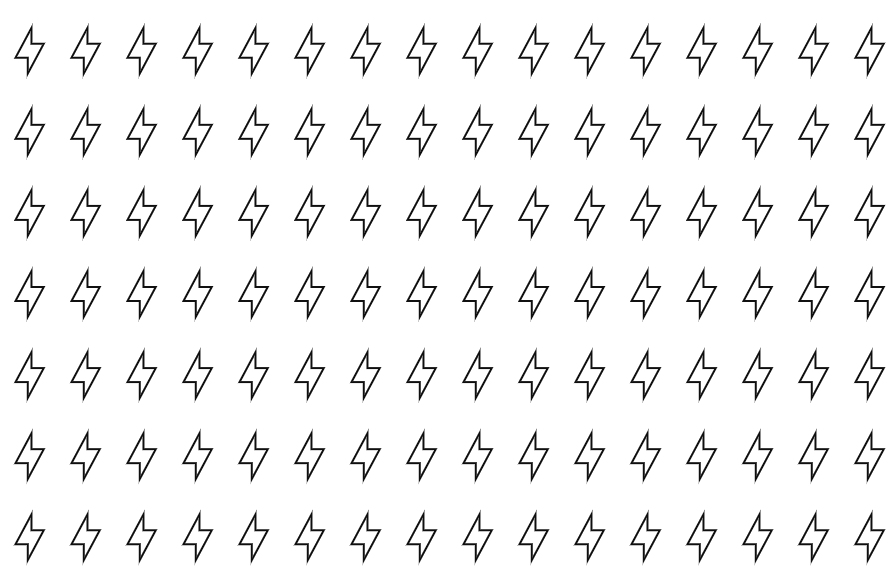
A WebGL 2 fragment shader for this pattern:

```glsl
#version 300 es
precision highp float;

uniform vec2 u_resolution;
out vec4 fragColor;

// Lengths are in column widths.
const float COLUMNS = 16.0;
const float ROW_PITCH = 1.448;
const float COLUMN_OFFSET = 0.529;         // bolt centre within its column
const vec2 NOTCH = vec2(0.033, 0.125);     // inner corner of the bolt
const float TIP_HEIGHT = 0.408;
const float SIDE_REACH = 0.252;
const float LINE_WIDTH = 0.0354;
const vec3 PAPER = vec3(1.0);
const vec3 INK = vec3(0.06);

// Upper triangle of the bolt, with mitred corners
float bladeDistance(vec2 p) {
    vec2 side = vec2(-SIDE_REACH, -NOTCH.y);
    vec2 edge = vec2(NOTCH.x, TIP_HEIGHT) - side;
    vec2 outward = normalize(vec2(-edge.y, edge.x));
    float slant = dot(p - side, outward);
    return max(slant, max(p.x - NOTCH.x, -NOTCH.y - p.y));
}

// Two blades joined by a half turn
float boltDistance(vec2 p) {
    return min(bladeDistance(p), bladeDistance(-p));
}

void main() {
    float pixel = COLUMNS / u_resolution.x;

    // Columns run from the left edge, rows from the middle
    vec2 p = vec2(gl_FragCoord.x, gl_FragCoord.y - 0.5 * u_resolution.y) * pixel;
    vec2 pitch = vec2(1.0, ROW_PITCH);
    p.x -= COLUMN_OFFSET;
    p = (fract(p / pitch + 0.5) - 0.5) * pitch;

    // Outline
    float stroke = abs(boltDistance(p)) - 0.5 * LINE_WIDTH;
    float coverage = clamp(0.5 - stroke / pixel, 0.0, 1.0);
    fragColor = vec4(mix(PAPER, INK, coverage), 1.0);
}
```
